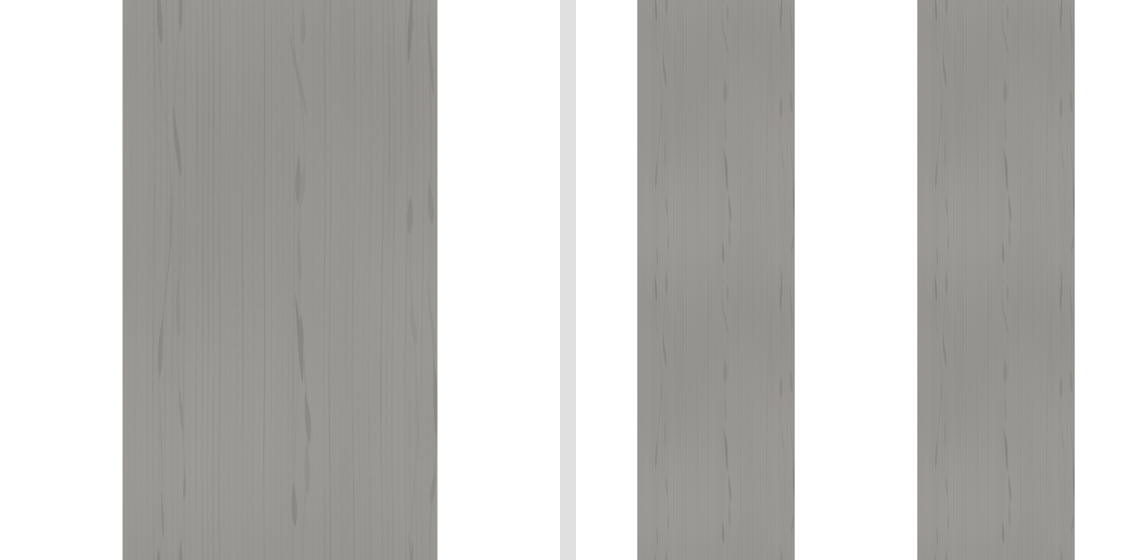
Left, the tile; right, the same tile 2 across and 2 down.
Give the GLSL for this texture, as a three.js fragment shader.

```glsl
// A tall board of pale grey wood on white: fine upright grain lines,
// a few wandering veins with tapered dark flecks, and faint mottling.
// All noise is gradient noise on a wrapped lattice, so the board tiles.

#define BOARD_LEFT 0.2188
#define BOARD_RIGHT 0.7812
#define PALE_WOOD vec3(0.597, 0.588, 0.577)
#define GRAIN_LINES 96.0
#define GRAIN_DEPTH 0.042
#define FLECK_DEPTH 0.066
#define FLECKS_PER_VEIN 5
#define VEINS 6
#define MOTTLE_DEPTH 0.016
#define SOFTNESS 0.0013

varying vec2 vUv;

float hash(vec2 p) {
  return fract(sin(dot(p, vec2(127.1, 311.7))) * 43758.5);
}

vec2 gradientAt(vec2 cell, vec2 period) {
  float angle = 6.28319 * hash(mod(cell, period));
  return vec2(cos(angle), sin(angle));
}

// Gradient noise that repeats after a whole number of cells
float noise(vec2 p, vec2 period) {
  vec2 i = floor(p), f = p - i;
  vec2 s = f * f * f * (f * (f * 6.0 - 15.0) + 10.0);
  vec2 e = vec2(1.0, 0.0);
  float a = dot(gradientAt(i, period), f);
  float b = dot(gradientAt(i + e.xy, period), f - e.xy);
  float c = dot(gradientAt(i + e.yx, period), f - e.yx);
  float d = dot(gradientAt(i + e.xx, period), f - e.xx);
  return mix(mix(a, b, s.x), mix(c, d, s.x), s.y);
}

float tiledNoise(vec2 uv, vec2 period) {
  return noise(uv * period, period);
}

// Soft band of the given half width around zero
float band(float offset, float halfWidth) {
  return 1.0 - smoothstep(halfWidth - SOFTNESS, halfWidth + SOFTNESS, abs(offset));
}

// Fine upright lines, each with its own place, strength and fading
float grain(vec2 uv) {
  float bend = 0.006 * tiledNoise(uv, vec2(7.0, 2.0));
  float u = (uv.x + bend) * GRAIN_LINES;
  float id = mod(floor(u), GRAIN_LINES);
  float place = 0.5 + 0.3 * (hash(vec2(id, 3.0)) - 0.5);
  float strength = 0.15 + 0.85 * pow(hash(vec2(id, 8.0)), 1.5);
  float fade = 0.75 + 0.9 * noise(vec2(id + 0.5, uv.y * 5.0), vec2(GRAIN_LINES, 5.0));
  return band((fract(u) - place) / GRAIN_LINES, 0.0012) * strength * fade;
}

// One wandering vein: a thin line plus slanted flecks tapering at both ends
float vein(vec2 uv, float centre, float seed) {
  float path = centre + 0.026 * noise(vec2(seed + 0.5, uv.y * 3.0), vec2(64.0, 3.0));
  float offset = uv.x - path;
  float fade = 0.4 + 0.8 * noise(vec2(seed + 20.5, uv.y * 6.0), vec2(64.0, 6.0));
  float shade = 0.7 * max(fade, 0.0) * band(offset, 0.0012);
  for (int j = 0; j < FLECKS_PER_VEIN; j++) {
    vec2 key = vec2(float(j) + 11.0, seed);
    float middle = (float(j) + hash(key)) / float(FLECKS_PER_VEIN);
    float dy = fract(uv.y - middle + 0.5) - 0.5;
    float reach = mix(0.03, 0.09, hash(key + 31.0));
    float t = clamp(dy / reach, -1.0, 1.0);
    float slant = 0.16 * (hash(key + 57.0) - 0.65);
    float taper = (1.0 - t * t) * (1.0 - 0.5 * t);
    float width = mix(0.0015, 0.0048, hash(key + 73.0)) * taper;
    float ends = smoothstep(0.0, 0.35, taper);
    float strength = mix(0.35, 1.0, hash(key + 91.0));
    shade = max(shade, strength * ends * band(offset - slant * dy, width));
  }
  return shade;
}

// Veins run in pairs, near the left, middle and right of the board
float veins(vec2 uv) {
  float shade = 0.0;
  for (int k = 0; k < VEINS; k++) {
    float n = float(k);
    float group = floor(n * 0.5 + 0.1);
    float side = mod(n, 2.0) * 2.0 - 1.0;
    float spread = 0.004 + 0.013 * abs(group - 1.0);
    float centre = 0.31 + 0.24 * group - 0.01 * group * group + side * spread;
    shade = max(shade, vein(uv, centre, n * 3.0 + 2.0));
  }
  return shade;
}

// Broad uneven light with soft streaks and a trace of fine speckle
float mottle(vec2 uv) {
  float light = -0.5 * cos(6.28319 * (uv.y - 0.78));
  light += 0.9 * tiledNoise(uv, vec2(4.0, 3.0));
  light += 0.6 * tiledNoise(uv, vec2(30.0, 2.0));
  return light + 0.3 * tiledNoise(uv, vec2(140.0, 100.0));
}

void main() {
  vec3 wood = PALE_WOOD + MOTTLE_DEPTH * mottle(vUv);
  wood -= max(GRAIN_DEPTH * grain(vUv), FLECK_DEPTH * veins(vUv));

  // Cut the board out of the white ground
  float middle = 0.5 * (BOARD_LEFT + BOARD_RIGHT);
  float board = band(vUv.x - middle, 0.5 * (BOARD_RIGHT - BOARD_LEFT));
  gl_FragColor = vec4(mix(vec3(1.0), wood, board), 1.0);
}
```
